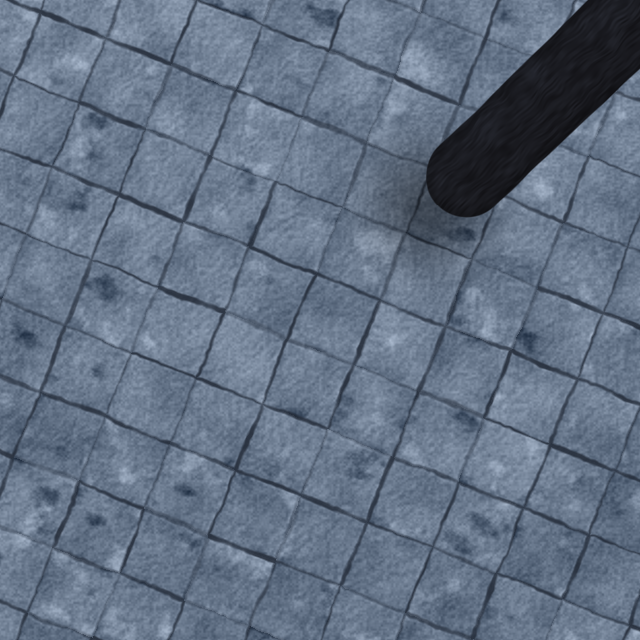
Write a WebGL 2 fragment shader that draws this texture.

```glsl
#version 300 es
precision highp float;
// Worn blue-grey square paving, laid at a slant, with a dark rough post at the upper right.
uniform vec2 u_resolution;
out vec4 fragColor;

float hash(vec2 p) {
    return fract(sin(dot(p, vec2(127.1, 311.7))) * 43758.5453);
}

float noise(vec2 p) {
    vec2 i = floor(p), f = fract(p);
    f = f * f * (3.0 - 2.0 * f);
    return mix(mix(hash(i), hash(i + vec2(1, 0)), f.x),
               mix(hash(i + vec2(0, 1)), hash(i + vec2(1, 1)), f.x), f.y);
}

float fbm(vec2 p) {
    float sum = 0.0, amp = 0.5;
    for (int i = 0; i < 5; i++) {
        sum += amp * noise(p);
        p = mat2(1.6, 1.2, -1.2, 1.6) * p + 7.3;
        amp *= 0.5;
    }
    return sum;
}

// Dark groove (x) and lit lip (y) of one joint; d is the signed distance in tiles.
vec2 joint(float d, vec2 edgeId, float wear, float aa) {
    float depth = mix(0.3, 1.0, smoothstep(0.05, 0.7, hash(edgeId))) * mix(0.65, 1.1, wear);
    float halfWidth = mix(0.008, 0.027, hash(edgeId + 31.0)) * mix(0.6, 1.4, wear);
    float groove = 1.0 - smoothstep(halfWidth - aa, halfWidth + aa + 0.012, abs(d));
    float lip = 1.0 - smoothstep(0.0, 0.022 + aa, abs(d + halfWidth + 0.025));
    return vec2(groove * depth, lip * (0.4 + 0.6 * wear));
}

vec3 paving(vec2 p, float pixel) {
    // Slanted grid, about nine tiles across the canvas, with wavering joints
    vec2 q = mat2(0.928, 0.372, -0.372, 0.928) * (p - vec2(0.492, 0.573)) * 9.09;
    vec2 waver = vec2(noise(q * 2.3), noise(q * 2.3 + 40.0)) - 0.5;
    vec2 chips = vec2(noise(q * 13.0), noise(q * 13.0 + 70.0)) - 0.5;
    vec2 g = q + waver * 0.05 + chips * 0.022;
    vec2 tile = floor(g), line = round(g), d = g - line;

    // Broad tone, tile tone and blotches that differ from tile to tile
    vec2 own = q + 19.0 * vec2(hash(tile), hash(tile + 5.0));
    float tone = 0.05 * (p.y - 0.5) + 0.035 * (hash(tile + 9.0) - 0.5);
    tone += 0.22 * (fbm(own * 2.2) - 0.48) + 0.1 * (fbm(q * 0.8 + 3.0) - 0.48);
    tone += 0.14 * smoothstep(0.58, 0.8, fbm(own * 2.6 + 11.0));
    tone -= 0.2 * smoothstep(0.6, 0.82, fbm(own * vec2(1.7, 2.6) + 27.0));

    // Fine embossed grain
    vec2 s = p * 150.0 + 2.0 * waver;
    tone += 0.085 * (noise(s) - noise(s + vec2(0.45, -0.5)));
    tone += 0.09 * (noise(p * 310.0) - 0.5);
    vec3 color = vec3(0.42, 0.48, 0.56) + tone;

    // Joints, each edge with its own depth and width
    float wear = noise(q * 4.0 + 15.0), aa = 9.09 * pixel;
    vec2 across = joint(d.x, vec2(line.x, tile.y), wear, aa);
    vec2 along = joint(d.y, vec2(tile.x, line.y) + 57.0, wear, aa);
    float soot = exp(-min(abs(d.x), abs(d.y)) * 22.0);
    color += 0.045 * max(across.y, along.y) - 0.05 * soot;
    return mix(color, vec3(0.14, 0.17, 0.22), 0.85 * min(max(across.x, along.x), 1.0));
}

void main() {
    vec2 p = gl_FragCoord.xy / u_resolution;
    float pixel = 1.0 / min(u_resolution.x, u_resolution.y);
    vec3 color = paving(p, pixel);

    // Soft contact shadow beside the post's foot
    vec2 foot = vec2(0.73, 0.724);
    float shade = exp(-dot(p - vec2(0.67, 0.68), p - vec2(0.67, 0.68)) * 130.0);
    color *= 1.0 - 0.4 * shade;

    // Post: a capsule running off the corner, u along it and v across it
    vec2 axis = normalize(vec2(0.72, 0.695));
    vec2 rel = p - foot;
    float u = dot(rel, axis), v = dot(rel, vec2(axis.y, -axis.x));
    float radius = 0.064 + 0.012 * max(u - 0.1, 0.0) + 0.003 * (noise(vec2(u * 25.0, sign(v) * 9.0)) - 0.5);
    float dist = length(vec2(v, min(u, 0.0))) - radius;

    // Fibrous streaks, paler on the upper left flank
    float fibre = noise(vec2(u * 55.0, v * 330.0 + 3.0 * noise(rel * 40.0)));
    float patches = fbm(rel * 30.0 + 8.0);
    vec3 post = vec3(0.07, 0.07, 0.085) + vec3(0.05, 0.055, 0.065) * fibre * (0.5 + patches);
    post += vec3(0.035, 0.04, 0.05) * smoothstep(0.03, -0.05, v) * patches;
    post *= 0.75 + 0.25 * smoothstep(0.0, -0.025, dist);
    color = mix(color, post, 1.0 - smoothstep(-pixel, pixel, dist));

    fragColor = vec4(clamp(color, 0.0, 1.0), 1.0);
}
```
